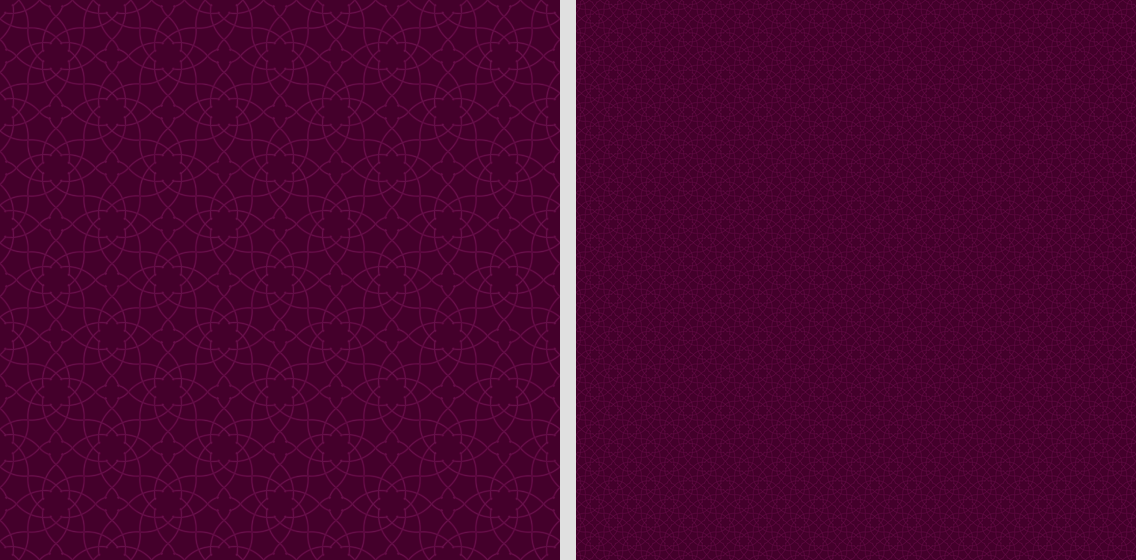
Left: one tile. Right: repeated 3 by 3.
Reproduce this pattern procedurally as a WebGL 2 fragment shader.

```glsl
#version 300 es
precision highp float;

uniform vec2 u_resolution;
out vec4 fragColor;

const float PI = 3.14159265;
const float REPEATS = 5.0;          // square cells across and down

// Lengths below are in cells
const float FLOWER_TIP = 0.35355;   // petal tips touch the diagonal neighbours
const float PETAL_RADIUS = 0.335;
const float FOIL_TIP = 0.14645;     // reaches the tips of the axial petals
const float FOIL_RADIUS = 0.184;
const float TIP_ANGLE = 0.8727;     // half opening of every pointed tip
const float CORE_HALF_WIDTH = 0.0044;
const float HALO_HALF_WIDTH = 0.0098;
const float DOT_RADIUS = 0.010;

const float WEAR_CELLS = 120.0;     // noise cells across the canvas
const float WEAR_AMOUNT = 0.35;

const vec3 GROUND = vec3(0.267, 0.0, 0.168);
const vec3 HALO = vec3(0.330, 0.0, 0.212);
const vec3 CORE = vec3(0.405, 0.078, 0.298);

float hash(vec2 p) {
    return fract(sin(dot(p, vec2(127.1, 311.7))) * 43758.5453);
}

// Value noise that wraps after a whole number of cells
float wrappedNoise(vec2 p, float period) {
    vec2 i = floor(p);
    vec2 f = fract(p);
    f = f * f * (3.0 - 2.0 * f);
    float low = mix(hash(mod(i, period)),
                    hash(mod(i + vec2(1.0, 0.0), period)), f.x);
    float high = mix(hash(mod(i + vec2(0.0, 1.0), period)),
                     hash(mod(i + vec2(1.0, 1.0), period)), f.x);
    return mix(low, high, f.y);
}

vec2 polar(float radius, float angle) {
    return radius * vec2(cos(angle), sin(angle));
}

// Centre of the arc that leaves the tip on the x axis at TIP_ANGLE
vec2 arcCentre(float tip, float radius) {
    return vec2(tip, 0.0) - radius * vec2(sin(TIP_ANGLE), cos(TIP_ANGLE));
}

float arcDistance(vec2 p, float tip, float radius) {
    return abs(length(p - arcCentre(tip, radius)) - radius);
}

// Point where the arc meets a ray from the origin
vec2 arcPoint(float angle, float tip, float radius) {
    vec2 centre = arcCentre(tip, radius);
    vec2 ray = polar(1.0, angle);
    float along = dot(centre, ray);
    return ray * (along + sqrt(along * along - dot(centre, centre) + radius * radius));
}

// Folds the plane into one mirrored sector; returns its angle
float foldAngle(vec2 p, float count) {
    float sector = 2.0 * PI / count;
    float angle = atan(p.y, p.x + 1e-6);
    return abs(angle - sector * floor(angle / sector + 0.5));
}

float dotDistance(vec2 p, vec2 centre) {
    return max(length(p - centre) - DOT_RADIUS + CORE_HALF_WIDTH, 0.0);
}

// Eight overlapping petals whose arcs stop at an open eight-pointed star
float flower(vec2 p) {
    float r = length(p);
    float angle = foldAngle(p, 8.0);
    float d = arcDistance(polar(r, angle), FLOWER_TIP, PETAL_RADIUS);
    for (int side = -1; side <= 1; side += 2) {
        float turned = PI / 4.0 + float(side) * angle;
        d = min(d, arcDistance(polar(r, turned), FLOWER_TIP, PETAL_RADIUS));
    }
    vec2 arcEnd = arcPoint(3.0 * PI / 8.0, FLOWER_TIP, PETAL_RADIUS);
    return min(d, dotDistance(polar(r, angle), polar(length(arcEnd), PI / 8.0)));
}

// Small pointed quatrefoil with a dot in each notch
float quatrefoil(vec2 p) {
    vec2 q = polar(length(p), foldAngle(p, 4.0));
    vec2 notch = arcPoint(PI / 4.0, FOIL_TIP, FOIL_RADIUS);
    return min(arcDistance(q, FOIL_TIP, FOIL_RADIUS), dotDistance(q, notch));
}

// Nearest point of a centred lattice
vec2 centredCell(vec2 p) {
    vec2 a = fract(p) - 0.5;
    vec2 b = fract(p + 0.5) - 0.5;
    return dot(a, a) < dot(b, b) ? a : b;
}

float stroke(float d, float halfWidth, float pixel) {
    return 1.0 - smoothstep(halfWidth - 0.5 * pixel, halfWidth + 0.5 * pixel, d);
}

void main() {
    vec2 uv = gl_FragCoord.xy / u_resolution;
    vec2 p = uv * REPEATS;
    float pixel = REPEATS / min(u_resolution.x, u_resolution.y);

    float d = min(flower(centredCell(p)), quatrefoil(centredCell(p + vec2(0.5, 0.0))));

    // Faint unevenness along the lines
    float wear = 1.0 - WEAR_AMOUNT * wrappedNoise(uv * WEAR_CELLS, WEAR_CELLS);

    vec3 color = mix(GROUND, HALO, stroke(d, HALO_HALF_WIDTH, pixel));
    color = mix(color, CORE, wear * stroke(d, CORE_HALF_WIDTH, pixel));
    fragColor = vec4(color, 1.0);
}
```
